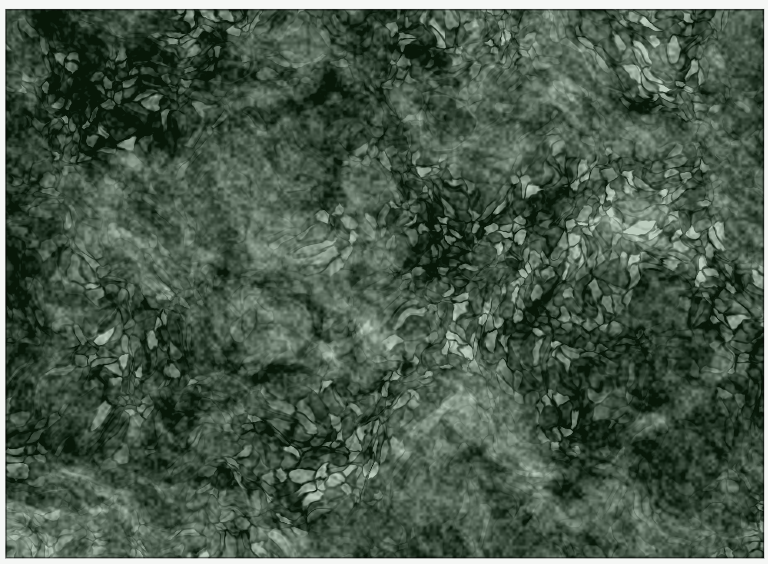
Write a WebGL 1 fragment shader that draws this texture.

```glsl
precision highp float;
// Dark green marble slab with crystal clusters, cracks and fibres, in a thin white margin.
uniform vec2 u_resolution;

float hash(vec2 p) {
  vec3 h = fract(vec3(p.xyx) * 0.1031);
  h += dot(h, h.yzx + 33.33);
  return fract((h.x + h.y) * h.z);
}

vec2 hash2(vec2 p) {
  return vec2(hash(p), hash(p + 71.7));
}

float noise(vec2 p) {
  vec2 cell = floor(p), f = fract(p);
  f = f * f * (3.0 - 2.0 * f);
  float low = mix(hash(cell), hash(cell + vec2(1.0, 0.0)), f.x);
  float high = mix(hash(cell + vec2(0.0, 1.0)), hash(cell + 1.0), f.x);
  return mix(low, high, f.y);
}

mat2 rotation(float angle) {
  float c = cos(angle), s = sin(angle);
  return mat2(c, s, -s, c);
}

float fbm(vec2 p) {
  float sum = 0.0, weight = 0.53;
  for (int i = 0; i < 4; i++) {
    sum += weight * noise(p);
    p = rotation(0.65) * p * 2.03 + 17.0;
    weight *= 0.5;
  }
  return sum;
}

vec2 warp(vec2 p, float frequency, float amount) {
  vec2 offset = vec2(fbm(p * frequency + 3.0), fbm(p * frequency + 41.0));
  return p + amount * (offset - 0.5);
}

// Returns the distance to the cell border and a random value of the cell.
vec2 crystalCells(vec2 p) {
  vec2 base = floor(p);
  float nearest = 9.0, second = 9.0, id = 0.0;
  for (int y = -1; y <= 1; y++) {
    for (int x = -1; x <= 1; x++) {
      vec2 cell = base + vec2(float(x), float(y));
      float d = length(cell + hash2(cell) - p);
      if (d < nearest) {
        second = nearest;
        nearest = d;
        id = hash(cell + 13.3);
      } else {
        second = min(second, d);
      }
    }
  }
  return vec2(second - nearest, id);
}

// Thin wandering line where the noise crosses its middle value.
float vein(vec2 p, float width) {
  return 1.0 - smoothstep(0.0, width, abs(noise(p) - 0.5));
}

// Scattered tapering strokes, one per grid cell, with a given share present.
float strokes(vec2 p, float share, float width) {
  vec2 base = floor(p);
  float cover = 0.0;
  for (int y = -1; y <= 1; y++) {
    for (int x = -1; x <= 1; x++) {
      vec2 cell = base + vec2(float(x), float(y));
      vec2 d = rotation(hash(cell + 5.0) * 3.14) * (p - cell - hash2(cell + 9.0));
      d.y += 0.7 * d.x * d.x;
      float taper = width * (0.4 + 0.6 * smoothstep(-0.5, 0.5, d.x));
      float body = 1.0 - smoothstep(taper * 0.5, taper, abs(d.y));
      body *= 1.0 - smoothstep(0.3, 0.55, abs(d.x));
      cover = max(cover, body * step(hash(cell + 27.0), share));
    }
  }
  return cover;
}

float marbleTone(vec2 p) {
  vec2 q = warp(p, 5.0, 0.14);
  vec2 fine = warp(q, 28.0, 0.035);
  float tone = 0.352 + 0.50 * (fbm(q * 3.5 + 8.0) - 0.5);
  tone += 0.42 * (fbm(q * 21.0) - 0.5);

  // Crystal clusters with bright cores and dark joints
  float cluster = smoothstep(0.40, 0.62, fbm(q * 5.0 + 60.0));
  vec2 grain = crystalCells(fine * 48.0);
  float core = smoothstep(0.02, 0.35, grain.x);
  tone += (0.25 + 0.75 * cluster) * mix(-0.13, 0.40 * grain.y * grain.y - 0.06, core);
  float joint = 1.0 - smoothstep(0.02, 0.16, crystalCells(fine * 21.0 + 30.0).x);
  tone -= 0.13 * cluster * joint;

  // Fibres in the calmer ground
  vec2 along = rotation(0.6) * q;
  tone += 0.20 * (1.0 - cluster) * (noise(along * vec2(22.0, 95.0)) - 0.5);

  // Dark and pale veins and strokes
  tone -= 0.12 * vein(q * 8.0 + 20.0, 0.07) * noise(q * 11.0);
  tone += 0.10 * vein(q * 10.0 + 90.0, 0.035) * noise(q * 9.0 + 4.0);
  tone -= 0.14 * strokes(q * 5.0 + 2.0, 0.45, 0.13);
  tone += 0.15 * strokes(q * 4.0 + 50.0, 0.22, 0.12);

  // Fine speckle
  tone += 0.20 * (noise(p * 170.0) - 0.5) + 0.13 * (noise(p * 95.0 + 7.0) - 0.5);
  return clamp(tone, 0.09, 0.80);
}

void main() {
  vec2 uv = gl_FragCoord.xy / u_resolution;
  float tone = marbleTone(gl_FragCoord.xy / u_resolution.y);
  vec3 stone = tone - vec3(0.066, 0.0, 0.058);
  vec3 margin = vec3(0.96, 0.97, 0.96);
  vec2 inset = min(uv - vec2(0.007, 0.010), vec2(0.995, 0.984) - uv);
  float edge = min(inset.x * u_resolution.x / u_resolution.y, inset.y);
  float blur = 0.7 / u_resolution.y;
  stone *= mix(0.45, 1.0, smoothstep(0.001, 0.004, edge));
  gl_FragColor = vec4(mix(margin, max(stone, 0.03), smoothstep(-blur, blur, edge)), 1.0);
}
```
